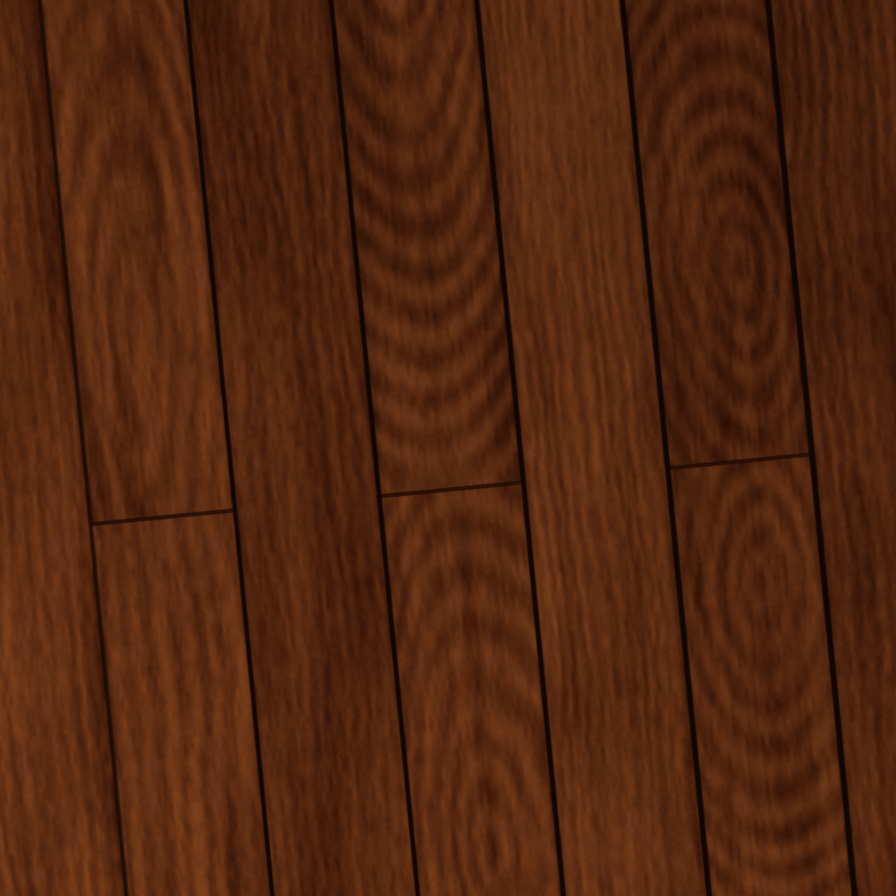
Reproduce this texture procedurally as a three.js fragment shader.

```glsl
// Dark stained oak floor: slightly tilted planks with arched grain, black seams and staggered butt joints.
varying vec2 vUv;

const float TILT = 0.097;          // sideways lean of the planks per unit of height
const float PLANK_WIDTH = 0.1625;
const float FIRST_SEAM = 0.1415;
const float JOINT_HEIGHT = 0.405;  // butt joint on every second plank
const float JOINT_HALF = 0.0012;
const float SEAM_HALF = 0.0017;
const float EDGE = 0.0022;         // softness of the gaps
const float BEVEL_WIDTH = 0.024;   // shaded strip beside the first seam
const float RING_CONTRAST = 0.22;
const float FIBRE_CONTRAST = 0.38;
const float STREAK_CONTRAST = 0.48;
const vec3 DARK_WOOD = vec3(0.23, 0.09, 0.03);
const vec3 LIGHT_WOOD = vec3(0.42, 0.21, 0.09);
const vec3 SEAM_COLOR = vec3(0.055, 0.018, 0.008);
const vec3 JOINT_COLOR = vec3(0.13, 0.045, 0.015);

float hash(vec2 p) {
  vec3 q = fract(vec3(p.xyx) * 0.1031);
  q += dot(q, q.yzx + 33.33);
  return fract((q.x + q.y) * q.z);
}

float noise(vec2 p) {
  vec2 cell = floor(p);
  vec2 f = fract(p);
  f = f * f * (3.0 - 2.0 * f);
  float low = mix(hash(cell), hash(cell + vec2(1.0, 0.0)), f.x);
  float high = mix(hash(cell + vec2(0.0, 1.0)), hash(cell + 1.0), f.x);
  return mix(low, high, f.y);
}

// Signed noise around zero
float wave(vec2 p) {
  return noise(p) - 0.5;
}

// Growth rings: stretched ellipses on jointed boards, nearly straight lines elsewhere
float rings(vec2 pos, float plank, float lower, float straight, vec2 seed) {
  float middle = step(abs(plank - 2.0), 0.5);
  float height = mix(mix(0.62, 0.27, lower), mix(1.04, 0.0, lower), middle);
  float side = mix((hash(seed) - 0.5) * 0.05, 0.14, straight);
  float stretch = mix(0.22 + 0.055 * plank, 0.05, straight);
  float pitch = mix(50.0, 66.0, hash(seed + 7.0));
  pitch = mix(pitch, 40.0, straight * lower);

  vec2 p = pos - vec2(side, height);
  p.x += 0.032 * wave(pos * vec2(9.0, 4.5) + seed);
  p.x += 0.007 * wave(pos * vec2(45.0, 22.0) + seed);
  p.x += 0.0025 * wave(pos * vec2(90.0, 80.0) + seed);
  float radius = length(vec2(p.x, p.y * stretch));
  float phase = radius * pitch + 0.7 * noise(vec2(radius * 24.0, seed.x));
  float band = sin(6.28318 * phase);
  float strength = 0.45 + 0.9 * noise(pos * vec2(20.0, 5.0) + seed + 19.0);
  return band * strength;
}

void main() {
  // Floor axes: across the planks and along them
  vec2 floorPos = vec2(vUv.x + TILT * vUv.y, vUv.y - TILT * vUv.x);
  float column = (floorPos.x - FIRST_SEAM) / PLANK_WIDTH;
  float plank = floor(column);
  float jointed = 1.0 - mod(plank, 2.0);
  float lower = jointed * step(floorPos.y, JOINT_HEIGHT);
  float straight = max(1.0 - jointed, lower * step(plank, 0.5));
  vec2 seed = vec2(plank * 13.0 + 40.0, lower * 29.0 + 11.0);
  vec2 pos = vec2((fract(column) - 0.5) * PLANK_WIDTH, floorPos.y);

  // Board tone: lower boards and every fourth plank are lighter
  float paleLong = step(2.5, mod(plank, 4.0));
  float longTone = mix(-0.13, 0.14, paleLong);
  float shortTone = mix(0.05 - 0.055 * plank, 0.17 - 0.045 * plank, lower);
  float tone = 0.51 + mix(longTone, shortTone, jointed);

  // Grain, long streaks, blotches and short fibres
  float ringMix = mix(1.0, 0.65, straight * (1.0 - lower));
  tone += RING_CONTRAST * ringMix * rings(pos, plank, lower, straight, seed);
  vec2 streakPos = pos + vec2(0.02 * wave(pos * vec2(6.0, 3.0) + seed), 0.0);
  tone += STREAK_CONTRAST * wave(streakPos * vec2(65.0, 4.0) + seed);
  tone += 0.3 * wave(pos * vec2(18.0, 7.0) + seed + 53.0);
  tone += FIBRE_CONTRAST * wave(pos * vec2(230.0, 55.0) + seed * 3.0);
  tone += 0.16 * wave(pos * vec2(310.0, 210.0) + seed * 5.0);

  // Shaded bevel and soft darkening near the seams
  float fromFirst = column * PLANK_WIDTH;
  float bevel = smoothstep(-BEVEL_WIDTH - EDGE, -BEVEL_WIDTH + EDGE, fromFirst);
  tone -= 0.3 * bevel * (1.0 - step(0.0, fromFirst));
  float seamDist = (0.5 - abs(fract(column) - 0.5)) * PLANK_WIDTH;
  tone -= 0.2 * (1.0 - smoothstep(0.0, 0.011, seamDist));
  vec3 color = mix(DARK_WOOD, LIGHT_WOOD, clamp(tone, -0.25, 1.15));

  // Light falls off toward the upper right
  color *= mix(1.07, 0.92, smoothstep(0.1, 1.0, 0.45 * vUv.x + 0.55 * vUv.y));

  // Butt joints, then seams that open a little toward the right
  float jointDist = abs(floorPos.y - JOINT_HEIGHT);
  float joint = jointed * (1.0 - smoothstep(JOINT_HALF, JOINT_HALF + EDGE, jointDist));
  color = mix(color, JOINT_COLOR, 0.85 * joint);
  float seamIndex = floor(column + 0.5);
  float seamHalf = SEAM_HALF + 0.0002 * seamIndex;
  float seam = 1.0 - smoothstep(seamHalf - 0.5 * EDGE, seamHalf + EDGE, seamDist);
  float seamDepth = mix(0.7, 0.96, step(0.5, seamIndex));
  color = mix(color, SEAM_COLOR, seam * seamDepth);

  gl_FragColor = vec4(color, 1.0);
}
```
